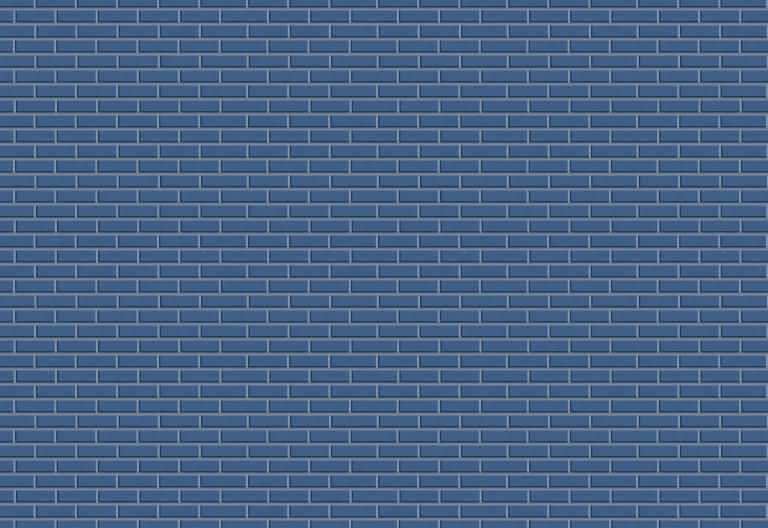
This pattern is drawn by a Shadertoy shader. Its source:

```glsl
// Antialiased step: 0 below the edge, 1 above it, one pixel wide
float ramp(float edge, float x, float pixel) {
    return clamp((x - edge) / pixel + 0.5, 0.0, 1.0);
}

// Distance from the joint on the left (x), brick width (y), place in the group (z)
vec3 brickSpan(float x) {
    const float brick = 2.743;
    const float longBrick = 3.183;
    // Two short bricks and a long one repeat; only short ones lie left of zero
    float t = mod(x, x < 0.0 ? brick : 2.0 * brick + longBrick);
    float k = min(floor(t / brick), 2.0);
    return vec3(t - k * brick, k > 1.5 ? longBrick : brick, t);
}

void mainImage(out vec4 fragColor, in vec2 fragCoord) {
    // One unit is the height of a course, counted from the top
    float pixel = 35.2 / iResolution.y;
    vec2 p = vec2(fragCoord.x, iResolution.y - fragCoord.y) * pixel;
    float row = floor(p.y - 0.6);
    float y = fract(p.y - 0.6);

    // Running bond with a slight wander between courses
    float shift = mod(row, 2.0) < 0.5 ? 1.37 : 0.0;
    vec3 span = brickSpan(p.x - 7.82 - shift - 0.03 * sin(row * 2.4));
    float left = span.x;
    float right = span.y - span.x;

    // Brick face with faint mottling
    float mottle = sin(p.x * 3.1 + sin(p.y * 4.3)) * sin(p.y * 5.7 + sin(p.x * 2.3));
    vec3 color = vec3(0.25, 0.37, 0.53) + 0.006 * mottle;

    // Small pale chips along one course
    float chip = length(vec2(span.z - 4.41, y - 0.25));
    color += 0.12 * (1.0 - ramp(0.06, chip, pixel)) * step(abs(row - 16.0), 0.5);

    // Shadow on the left and lower edges
    float lit = ramp(0.16, left, pixel) * (1.0 - ramp(0.8, y, pixel));
    color = mix(vec3(0.11, 0.23, 0.35), color, lit);

    // Upright joints
    float face = ramp(0.07, left, pixel) * ramp(0.07, right, pixel);
    color = mix(vec3(0.52, 0.57, 0.64), color, face);

    // Bed joints, greyer in their upper half
    float grey = ramp(0.0, step(0.5, y) - y, pixel);
    vec3 mortar = mix(vec3(0.47, 0.53, 0.63), vec3(0.41, 0.47, 0.54), grey);
    float course = ramp(0.1, y, pixel) * (1.0 - ramp(0.9, y, pixel));
    color = mix(mortar, color, course);

    fragColor = vec4(color, 1.0);
}
```
